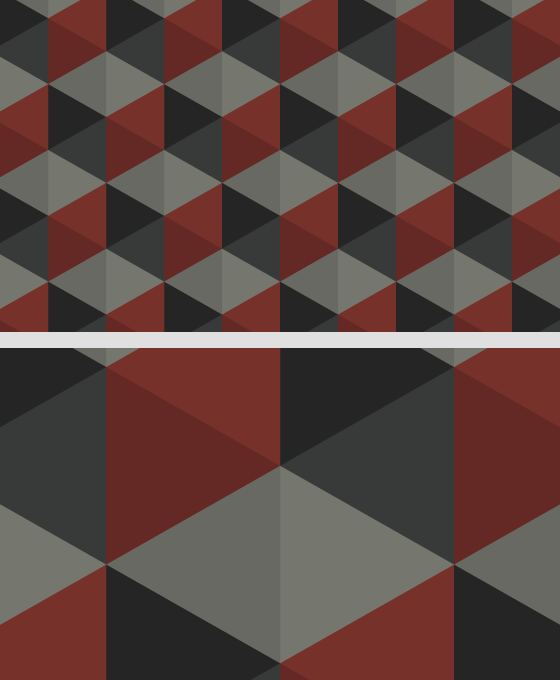
Top: the whole. Bottom: its middle third, enlarged.
Write a Shadertoy shader that draws this pattern.

```glsl
// Flat triangle tiling in red, grey and charcoal: faceted rhombi stacked in half-shifted columns.

// Colour of the triangle that covers p (canvas height = 1)
vec3 triangleColor(vec2 p) {
    // Six triangles, in order down each column
    vec3 palette[6] = vec3[6](
        vec3(0.396, 0.160, 0.145),  // dark red
        vec3(0.407, 0.411, 0.390),  // mid grey
        vec3(0.146, 0.146, 0.146),  // black
        vec3(0.220, 0.228, 0.222),  // charcoal
        vec3(0.460, 0.463, 0.432),  // light grey
        vec3(0.462, 0.194, 0.166)   // light red
    );

    // Columns, each shifted by half of the three-edge period
    float x = (p.x - 0.1452) / 0.17458;
    float column = floor(x);
    float across = 0.5 * (x - column);
    float down = (0.945 - p.y) / 0.1983 - 1.5 * column;

    // Two families of slanted edges number the triangles downwards
    float index = floor(down - across) + floor(down + across);
    return palette[int(mod(index + 0.5, 6.0))];
}

void mainImage(out vec4 fragColor, in vec2 fragCoord) {
    // Average a 4 x 4 grid of samples to smooth the edges
    vec3 color = vec3(0.0);
    for (int i = 0; i < 16; i++) {
        vec2 offset = (vec2(i % 4, i / 4) + 0.5) / 4.0 - 0.5;
        color += triangleColor((fragCoord + offset) / iResolution.y);
    }
    fragColor = vec4(color / 16.0, 1.0);
}
```
